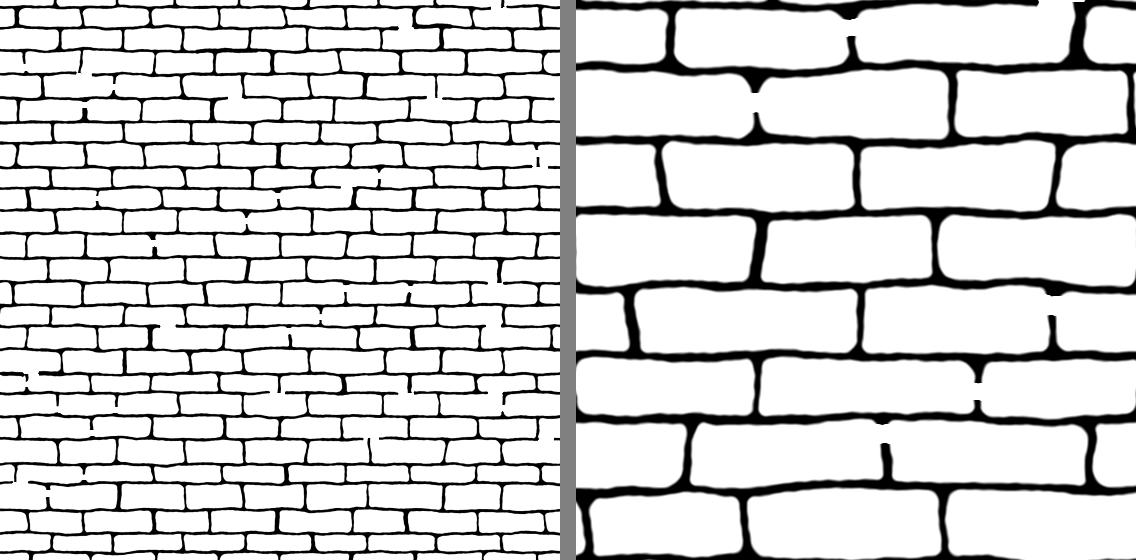
Left, the full canvas; right, a detail of the centre.
A Shadertoy shader for this pattern:

```glsl
// Hand-inked brick wall: black mortar lines in a running bond on white.
// Each pixel finds its course, then its nearest joint and bed line; the two
// distances merge into a rounded brick corner, with noise for worn ink.

#define COURSES 24.5      // courses down the canvas
#define BRICKS 8.65       // bricks across the canvas
#define TOP_OFFSET 0.26   // height of the cut course at the top
#define LINE_HALF 0.0024  // half the width of a mortar line
#define COURSE_JITTER 0.22
#define JOINT_JITTER 0.22
#define WOBBLE 0.13       // waviness of the bed lines
#define GAP_CHANCE 0.08
#define HEAVY_CHANCE 0.13
#define CORNER_MIN 0.004
#define CORNER_MAX 0.011
#define ROUGHNESS 0.0008

float hash(vec2 p) {
    vec3 q = fract(p.xyx * 0.1031);
    q += dot(q, q.yzx + 33.33);
    return fract((q.x + q.y) * q.z);
}

float cornerSlope(vec2 cell, vec2 offset) {
    float angle = 6.2832 * hash(cell + 57.0);
    return dot(vec2(cos(angle), sin(angle)), offset);
}

float gradientNoise(vec2 p) {
    vec2 i = floor(p), f = p - i;
    vec2 s = f * f * f * (f * (f * 6.0 - 15.0) + 10.0);
    vec2 e = vec2(1, 0);
    float low = mix(cornerSlope(i, f), cornerSlope(i + e, f - e), s.x);
    float high = mix(cornerSlope(i + e.yx, f - e.yx), cornerSlope(i + 1.0, f - 1.0), s.x);
    return mix(low, high, s.y);
}

// Height of a bed line, in courses from the top
float bedHeight(float bed, float along) {
    float jitter = COURSE_JITTER * (hash(vec2(bed, 3.0)) - 0.5);
    float wave = gradientNoise(vec2(along * 1.4, bed * 7.3))
               + 0.5 * gradientNoise(vec2(along * 4.5, bed * 5.7 + 40.0));
    return bed + jitter + WOBBLE * wave;
}

// One where the ink of a line has broken off
float inkGap(vec2 id, float t, float halfLength) {
    float centre = mix(0.25, 0.75, hash(id + 11.0));
    float present = step(hash(id + 23.0), GAP_CHANCE);
    return present * (1.0 - smoothstep(halfLength * 0.75, halfLength, abs(t - centre)));
}

float bedHalfWidth(float bed, float along) {
    vec2 id = vec2(floor(along), bed);
    float t = fract(along);
    float swell = 1.0 + 0.4 * gradientNoise(vec2(along * 4.0, bed * 9.1));
    float heavy = step(hash(id + 71.0), HEAVY_CHANCE * 0.2);
    swell += 0.6 * heavy * smoothstep(0.0, 0.05, t) * smoothstep(1.0, 0.95, t);
    return LINE_HALF * (swell - 2.5 * inkGap(id, t, 0.13));
}

float jointHalfWidth(vec2 id, float t) {
    float swell = mix(0.75, 1.1, hash(id + 83.0));
    swell += 0.6 * step(hash(id + 97.0), HEAVY_CHANCE);
    swell += 0.5 * gradientNoise(vec2(t * 2.5, id.x * 3.7 + id.y * 8.3));
    return LINE_HALF * (swell - 2.5 * inkGap(id + 131.0, t, 0.15));
}

// Position of a joint, in bricks, leaning and bending over the course
float jointPosition(vec2 id, float t) {
    float bond = 0.35 + 0.47 * mod(id.y, 2.0) + 0.16 * (hash(vec2(id.y, 5.0)) - 0.5);
    float jitter = JOINT_JITTER * (hash(id + 41.0) - 0.5);
    float lean = 0.07 * (hash(id + 53.0) - 0.5) * (t - 0.5);
    float bend = 0.025 * gradientNoise(vec2(t * 2.0, id.x * 6.1 + id.y * 4.3));
    return id.x + bond + jitter + lean + bend;
}

// Signed distance to the ink, negative inside a line
float mortarDistance(vec2 p) {
    float along = p.x * BRICKS;
    float down = (1.0 - p.y) * COURSES - TOP_OFFSET;

    // Course holding this point
    float course = floor(down);
    if (down < bedHeight(course, along)) course -= 1.0;
    else if (down > bedHeight(course + 1.0, along)) course += 1.0;
    float upper = bedHeight(course, along);
    float lower = bedHeight(course + 1.0, along);
    float t = (down - upper) / (lower - upper);

    // Bed lines above and below
    float toUpper = (down - upper) / COURSES - bedHalfWidth(course, along);
    float toLower = (lower - down) / COURSES - bedHalfWidth(course + 1.0, along);

    // Nearest upright joint
    float toJoint = 1.0, nearest = 0.0;
    for (int i = -2; i <= 1; i++) {
        vec2 id = vec2(floor(along) + float(i), course);
        float d = abs(along - jointPosition(id, t)) / BRICKS - jointHalfWidth(id, t);
        if (d < toJoint) { toJoint = d; nearest = id.x; }
    }

    // Rounded corner between joint and bed
    vec2 edge = vec2(toJoint, min(toUpper, toLower));
    float side = step(0.5, t) + 2.0 * step(jointPosition(vec2(nearest, course), t), along);
    float pick = hash(vec2(nearest * 4.0 + side, course + 17.0));
    float radius = mix(CORNER_MIN, CORNER_MAX, pick * pick);
    float d = radius - length(max(radius - edge, 0.0)) + max(min(edge.x, edge.y) - radius, 0.0);
    return d + ROUGHNESS * gradientNoise(p * 150.0);
}

void mainImage(out vec4 fragColor, in vec2 fragCoord) {
    vec2 p = fragCoord / iResolution.xy;
    float soft = max(0.0011, 0.7 / iResolution.y);
    float paper = smoothstep(-soft, soft, mortarDistance(p));
    fragColor = vec4(vec3(paper), 1.0);
}
```
